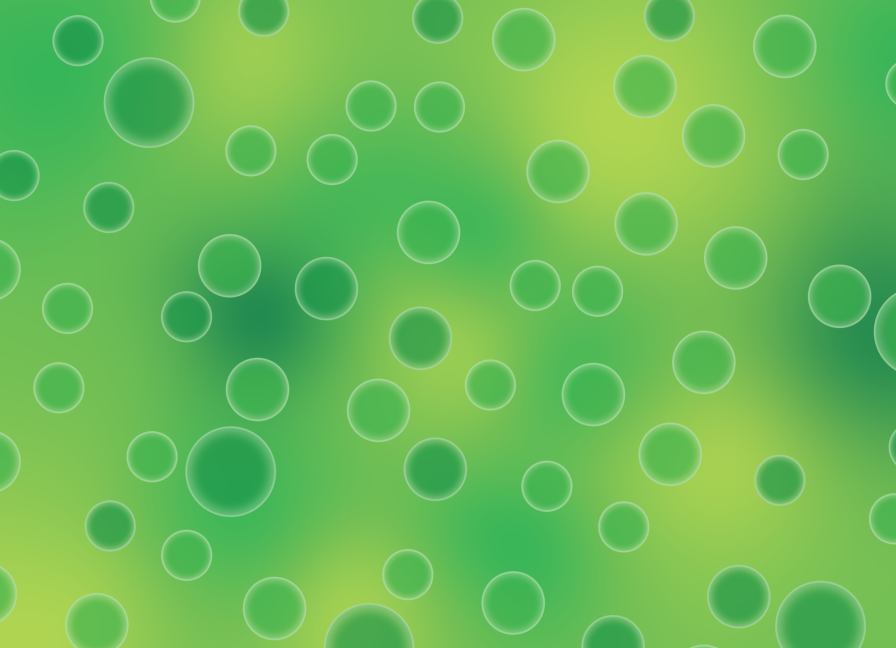
This background is drawn by a Shadertoy shader. Its source:

```glsl
const vec3 MID = vec3(0.45, 0.75, 0.33);
const vec3 LIME = vec3(0.69, 0.835, 0.32);
const vec3 GREEN = vec3(0.21, 0.71, 0.35);
const vec3 SHADE = vec3(0.09, 0.51, 0.31);
const vec3 LIGHT_FILL = vec3(0.24, 0.70, 0.31);
const vec3 DARK_FILL = vec3(0.10, 0.58, 0.29);
const vec3 RIM = vec3(0.82, 0.92, 0.77);

const float CELL = 0.158;          // bubble spacing, in canvas heights
const float GRID_ANGLE = 0.42;
const float FILLED = 0.94;         // share of cells holding a bubble
const float DARK_SHARE = 0.32;
const float SMALL = 0.0395;
const float MEDIUM = 0.049;
const float LARGE = 0.070;
const float FILL_OPACITY = 0.66;
const float RIM_WIDTH = 0.0032;
const float WARP = 0.045;

// Soft glows: centre and radius, in canvas heights
const vec3 LIME_GLOWS[6] = vec3[6](
    vec3(0.39, 0.87, 0.18), vec3(0.99, 0.81, 0.25), vec3(0.69, 0.50, 0.16),
    vec3(1.12, 0.28, 0.19), vec3(0.04, 0.03, 0.25), vec3(0.54, 0.05, 0.15));
const vec3 GREEN_GLOWS[7] = vec3[7](
    vec3(0.07, 0.88, 0.24), vec3(0.54, 0.67, 0.20), vec3(0.75, 0.64, 0.11),
    vec3(0.90, 0.45, 0.14), vec3(0.38, 0.20, 0.18), vec3(0.78, 0.15, 0.14),
    vec3(1.38, 0.90, 0.18));
const vec3 SHADE_GLOWS[2] = vec3[2](
    vec3(0.38, 0.51, 0.13), vec3(1.36, 0.50, 0.20));

vec3 hash3(vec2 p) {
    vec3 q = fract(p.xyx * vec3(0.1031, 0.1030, 0.0973));
    q += dot(q, q.yxz + 33.33);
    return fract((q.xxy + q.yzz) * q.zyx);
}

float cornerSlope(vec2 corner, vec2 offset) {
    float angle = 6.2832 * hash3(corner + 71.0).x;
    return dot(vec2(cos(angle), sin(angle)), offset);
}

float gradientNoise(vec2 p) {
    vec2 i = floor(p), f = fract(p);
    vec2 u = f * f * f * (f * (f * 6.0 - 15.0) + 10.0);
    vec2 e = vec2(1.0, 0.0);
    return mix(
        mix(cornerSlope(i, f), cornerSlope(i + e, f - e), u.x),
        mix(cornerSlope(i + e.yx, f - e.yx), cornerSlope(i + 1.0, f - 1.0), u.x),
        u.y);
}

float glow(vec2 p, vec3 g) {
    vec2 d = (p - g.xy) / g.z;
    return exp(-dot(d, d));
}

vec3 background(vec2 p) {
    p += WARP * vec2(gradientNoise(p * 3.0), gradientNoise(p * 3.0 + 19.0));
    float tone = 0.12 * gradientNoise(p * 4.0 + 7.0);
    float shade = 0.0;
    for (int i = 0; i < 6; i++) tone += glow(p, LIME_GLOWS[i]);
    for (int i = 0; i < 7; i++) tone -= glow(p, GREEN_GLOWS[i]);
    for (int i = 0; i < 2; i++) shade += glow(p, SHADE_GLOWS[i]);
    vec3 colour = mix(MID, LIME, clamp(tone, 0.0, 1.0));
    colour = mix(colour, GREEN, clamp(-tone, 0.0, 1.0));
    return mix(colour, SHADE, 0.85 * min(shade, 1.0));
}

vec3 addBubble(vec3 under, vec2 p, float pixel) {
    // Turned grid with randomly shifted rows
    float c = cos(GRID_ANGLE), s = sin(GRID_ANGLE);
    vec2 g = mat2(c, s, -s, c) * p / CELL + 40.0;
    g.x += hash3(vec2(floor(g.y), 5.0)).y;
    vec2 id = floor(g);
    vec3 place = hash3(id);
    vec3 kind = hash3(id + 137.0);

    // Size and position, kept inside the cell
    float radius = kind.x < 0.47 ? SMALL : kind.x < 0.92 ? MEDIUM : LARGE;
    bool dark = kind.y < (radius == LARGE ? 0.75 : DARK_SHARE);
    vec2 jitter = (place.xy - 0.5) * (CELL - 2.0 * radius - 0.004);
    float d = length((fract(g) - 0.5) * CELL - jitter);
    float q = d / radius;

    // Translucent body, pale haze towards the edge, thin bright rim
    float haze = smoothstep(0.58, 1.0, q);
    float opacity = FILL_OPACITY * (1.0 - 0.35 * haze);
    vec3 body = mix(under, dark ? DARK_FILL : LIGHT_FILL, opacity);
    body = mix(body, RIM, 0.32 * haze * haze);
    float rim = smoothstep(radius - RIM_WIDTH - pixel, radius - 0.4 * RIM_WIDTH, d);
    body = mix(body, RIM, 0.36 * rim);

    float inside = 1.0 - smoothstep(-pixel, pixel, d - radius);
    return mix(under, body, inside * step(place.z, FILLED));
}

void mainImage(out vec4 fragColor, in vec2 fragCoord) {
    vec2 p = fragCoord / iResolution.y;
    vec3 colour = addBubble(background(p), p, 0.75 / iResolution.y);
    fragColor = vec4(colour, 1.0);
}
```
